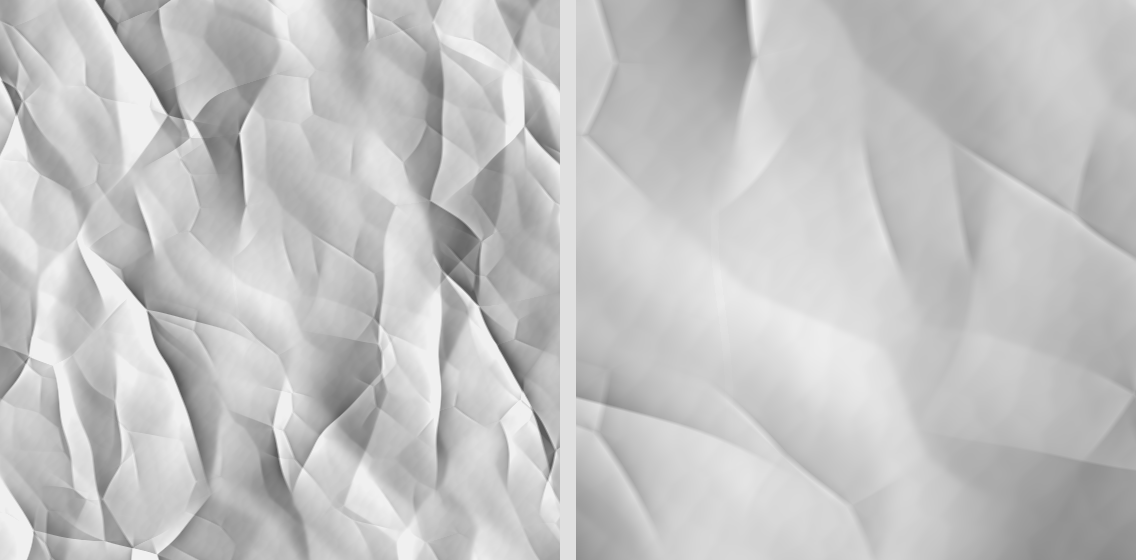
Left: the whole. Right: its middle third, enlarged.
This texture is drawn by a Shadertoy shader. Its source:

```glsl
const float PAPER_TONE = 0.768;
const float DARKEST = 0.36;
const float BRIGHTEST = 0.94;
const float SHADOW_GAIN = 1.15;
const vec2 LIGHT_TRAVEL = vec2(0.97, 0.18);
const float BLUR = 0.0023;          // half width of the slope probe
const float WARP = 0.020;           // bending of the folds
const float STRETCH = 0.66;         // elongation of the facets
const float SOFT_FOLD = 9.0;
const float SHARP_FOLD = 45.0;
const float PLEAT_WIDTH = 0.085;    // in facet units
const float PLEAT_SLOPE = 0.24;

// Facet layers: x = facets per canvas, y = slope, z = rotation
const vec3 LARGE = vec3(4.1, 0.115, -0.46);
const vec3 MEDIUM = vec3(7.4, -0.095, 0.14);
const vec3 SMALL = vec3(14.0, 0.048, -0.80);
const vec3 GRAIN = vec3(64.0, 0.012, 0.90);

vec3 hash3(vec2 cell) {
    vec3 q = vec3(dot(cell, vec2(127.1, 311.7)),
                  dot(cell, vec2(269.5, 183.3)),
                  dot(cell, vec2(419.2, 371.9)));
    return fract(sin(q) * 43758.545);
}

mat2 rotation(float angle) {
    float c = cos(angle), s = sin(angle);
    return mat2(c, s, -s, c);
}

// Slow layered sines, roughly -1 to 1
float waves(vec2 p) {
    return 0.6 * sin(p.x + 1.6 * sin(0.8 * p.y + 0.7))
         + 0.4 * sin(1.7 * p.y - 1.3 * sin(1.3 * p.x + 2.1));
}

// Smooth distance to the nearest facet centre, and gap to the second nearest
vec2 facets(vec2 p, float sharpness) {
    vec2 home = floor(p);
    float total = 0.0, nearest = 9.0, second = 9.0;
    for (int y = -1; y <= 1; y++) {
        for (int x = -1; x <= 1; x++) {
            vec2 cell = home + vec2(x, y);
            vec3 rnd = hash3(cell);
            vec2 away = cell + rnd.xy - p;
            float d = sqrt(dot(away, away) + 0.04) + 0.2 * rnd.z;
            total += exp(-sharpness * d);
            second = min(second, max(nearest, d));
            nearest = min(nearest, d);
        }
    }
    return vec2(-log(total) / sharpness, second - nearest);
}

// One layer of folded sheets, with pleats pinched along some of its folds
float foldLayer(vec2 p, vec3 layer, float pleats) {
    vec2 q = rotation(layer.z) * p;
    q = q * vec2(1.0, STRETCH) * layer.x + layer.z * 17.0;
    float crispness = smoothstep(-0.7, 0.4, waves(q * 1.3 + 4.0));
    vec2 f = facets(q, mix(SOFT_FOLD, SHARP_FOLD, crispness));
    float pinch = smoothstep(-0.1, 0.8, waves(q * 1.9 + 1.0));
    float pleat = pinch * PLEAT_WIDTH * exp(-f.y / PLEAT_WIDTH);
    return (layer.y * f.x + pleats * PLEAT_SLOPE * pleat) / layer.x;
}

float paperHeight(vec2 p) {
    vec2 bend = vec2(waves(p * 8.0), waves(p.yx * 9.0 + 3.0));
    vec2 kink = vec2(waves(p * 27.0 + 5.0), waves(p.yx * 25.0));
    vec2 q = p + WARP * bend + 0.2 * WARP * kink;
    return foldLayer(q, LARGE, 1.0)
         + foldLayer(q, MEDIUM, -0.8)
         + foldLayer(q, SMALL, 0.35)
         + foldLayer(p, GRAIN, 0.0);
}

void mainImage(out vec4 fragColor, in vec2 fragCoord) {
    vec2 p = fragCoord / iResolution.y;

    // Slope along the light
    vec2 probe = BLUR * normalize(LIGHT_TRAVEL);
    float slope = (paperHeight(p + probe) - paperHeight(p - probe)) / (2.0 * BLUR);

    // Broad undulation of the sheet, with deepened shadows
    float shade = slope + 0.03 * waves(p * 6.0 + 2.0);
    shade *= shade < 0.0 ? SHADOW_GAIN : 1.0;
    fragColor = vec4(vec3(clamp(PAPER_TONE + shade, DARKEST, BRIGHTEST)), 1.0);
}
```
